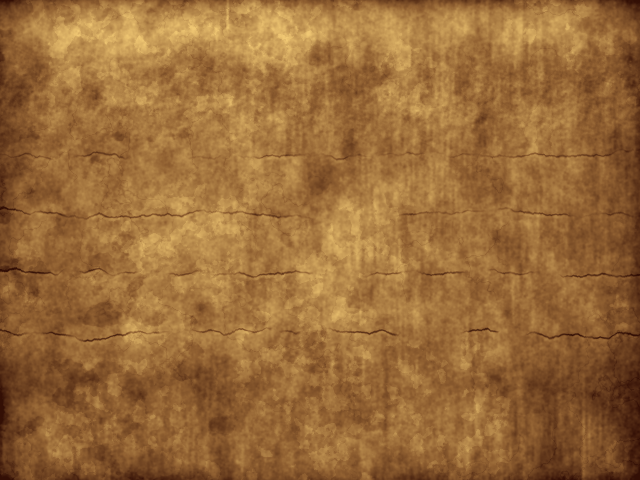
This texture is drawn by a Shadertoy shader. Its source:

```glsl
const vec3 SHADOW_BROWN = vec3(0.20, 0.06, 0.02);
const vec3 MID_OCHRE = vec3(0.57, 0.38, 0.195);
const vec3 PALE_GOLD = vec3(0.94, 0.78, 0.45);
const float BASE_TONE = 0.66;
const float PATCH_AMOUNT = 0.22;
const float MOTTLE_AMOUNT = 0.26;
const float GRAIN_AMOUNT = 0.15;
const float STREAK_AMOUNT = 0.13;
const float RELIEF_AMOUNT = 0.15;
const float FLAKE_AMOUNT = 0.07;
const float STAIN_AMOUNT = 0.09;
const int CRACK_COUNT = 4;
const float FIRST_CRACK = 0.305;
const float CRACK_SPACING = 0.125;
const float CRACK_WIDTH = 0.0013;
const mat2 TURN = mat2(0.8, 0.6, -0.6, 0.8);

float hash(vec2 p) {
    vec3 q = fract(vec3(p.xyx) * 0.1031);
    q += dot(q, q.yzx + 33.33);
    return fract((q.x + q.y) * q.z);
}

float noise(vec2 p) {
    vec2 cell = floor(p), f = fract(p);
    f = f * f * (3.0 - 2.0 * f);
    float low = mix(hash(cell), hash(cell + vec2(1, 0)), f.x);
    float high = mix(hash(cell + vec2(0, 1)), hash(cell + vec2(1, 1)), f.x);
    return mix(low, high, f.y);
}

float fbm(vec2 p) {
    float sum = 0.0, amp = 0.52;
    for (int i = 0; i < 5; i++) {
        sum += amp * noise(p);
        p = TURN * p * 2.03 + 17.3;
        amp *= 0.5;
    }
    return sum;
}

float band(float x, float center, float width) {
    float d = (x - center) / width;
    return exp(-d * d);
}

// Broad light and dark bands plus burnt edges
float wallShading(vec2 uv, vec2 p) {
    float ragged = (fbm(p * vec2(16.0, 7.0)) - 0.5) * 0.08;
    float v = uv.y + ragged;
    float tone = 0.13 * band(v, 0.935, 0.045) * mix(1.1, 0.75, uv.x);
    tone -= 0.05 * band(v, 0.83, 0.055);
    tone -= 0.075 * band(v, 0.19, 0.055);
    tone -= 0.075 * (1.0 - smoothstep(0.1, 0.45, v));
    tone -= 0.06 * pow(abs(2.0 * uv.x - 1.0), 4.0);
    vec2 near = max(uv + ragged * 0.12, 0.0);
    vec2 far = max(1.0 - uv + ragged * 0.12, 0.0);
    tone -= 0.19 * exp(-near.x / 0.035) + 0.20 * exp(-far.x / 0.045);
    tone -= 0.20 * exp(-near.y / 0.030) + 0.22 * exp(-far.y / 0.015);
    return tone;
}

// Jagged broken cracks, each with a faint lit lower lip
float cracks(vec2 p, float pixel) {
    float tone = 0.0;
    for (int i = 0; i < CRACK_COUNT; i++) {
        float n = float(i), seed = n * 13.7 + 4.0;
        float level = FIRST_CRACK + CRACK_SPACING * n;
        level += (fbm(vec2(p.x * 5.0, seed)) - 0.5) * 0.035;
        level += (fbm(vec2(p.x * 34.0, seed + 2.0)) - 0.5) * 0.022;
        float d = p.y - level;
        float breaks = smoothstep(0.3, 0.65, fbm(vec2(p.x * 14.0, seed + 5.0)));
        float width = CRACK_WIDTH * (0.4 + 1.2 * noise(vec2(p.x * 60.0, seed)));
        float strength = mix(0.30, 0.17, n / float(CRACK_COUNT - 1));
        float line = 1.0 - smoothstep(0.0, width + pixel, abs(d));
        tone -= strength * breaks * line;
        tone += 0.04 * breaks * band(d, -0.005, 0.003);
    }
    return tone;
}

void mainImage(out vec4 fragColor, in vec2 fragCoord) {
    vec2 uv = fragCoord / iResolution.xy;
    vec2 p = fragCoord / iResolution.y;
    float pixel = 1.0 / iResolution.y;

    float tone = BASE_TONE + wallShading(uv, p) + cracks(p, pixel);

    // Soft patches, small mottling and fine grain
    float patches = fbm(p * vec2(7.0, 6.0) + 31.0);
    tone += PATCH_AMOUNT * (patches - 0.5);
    tone += MOTTLE_AMOUNT * (fbm(p * vec2(26.0, 20.0) + 9.0) - 0.5);
    vec2 grainPoint = TURN * p;
    float grain = 0.55 * noise(grainPoint * 110.0) + 0.45 * noise(TURN * grainPoint * 210.0);
    tone += GRAIN_AMOUNT * (grain - 0.5);

    // Vertical brush streaks, stronger to the right and below
    float streakMask = 0.25 + 0.75 * max(smoothstep(0.2, 0.6, uv.x), 1.0 - smoothstep(0.1, 0.3, uv.y));
    streakMask *= 0.3 + 1.2 * noise(p * vec2(14.0, 7.0) + 50.0);
    float sway = 0.004 * noise(p * vec2(30.0, 18.0));
    float streaks = 0.55 * noise(vec2((p.x + sway) * 170.0, p.y * 17.0));
    streaks += 0.45 * noise(vec2((p.x + sway) * 83.0, p.y * 8.0 + 7.0));
    tone += STREAK_AMOUNT * streakMask * (streaks - 0.5);

    // Pitted relief, roughest in the upper band
    vec2 lightStep = vec2(-0.003, 0.004);
    float relief = fbm(p * 55.0) - fbm((p + lightStep) * 55.0);
    tone += RELIEF_AMOUNT * (0.4 + 1.2 * band(uv.y, 0.8, 0.1)) * relief;

    // Pale flakes, dark stains and hairline fractures
    float flakes = smoothstep(0.55, 0.62, fbm(p * 38.0 + 3.0));
    tone += FLAKE_AMOUNT * flakes * smoothstep(0.42, 0.6, patches);
    float stains = smoothstep(0.63, 0.70, fbm(p * vec2(15.0, 18.0) + 80.0));
    tone -= STAIN_AMOUNT * stains * mix(1.0, 0.4, uv.x);
    float hairline = 1.0 - smoothstep(0.0, 0.025, abs(fbm(p * 16.0 + 60.0) - 0.5));
    tone -= 0.05 * hairline * smoothstep(0.4, 0.7, noise(p * 7.0 + 20.0));

    // Bright vertical scratch at the upper edge
    float scratch = band(uv.x, 0.356, 0.0025) * smoothstep(0.91, 0.96, uv.y);
    tone += 0.13 * scratch * (0.5 + noise(p * vec2(20.0, 40.0)));

    // Tone equals the red level, spread over three browns
    float lower = clamp((tone - SHADOW_BROWN.r) / (MID_OCHRE.r - SHADOW_BROWN.r), 0.0, 1.0);
    float upper = clamp((tone - MID_OCHRE.r) / (PALE_GOLD.r - MID_OCHRE.r), 0.0, 1.0);
    vec3 color = mix(mix(SHADOW_BROWN, MID_OCHRE, lower), PALE_GOLD, upper);
    fragColor = vec4(color, 1.0);
}
```
